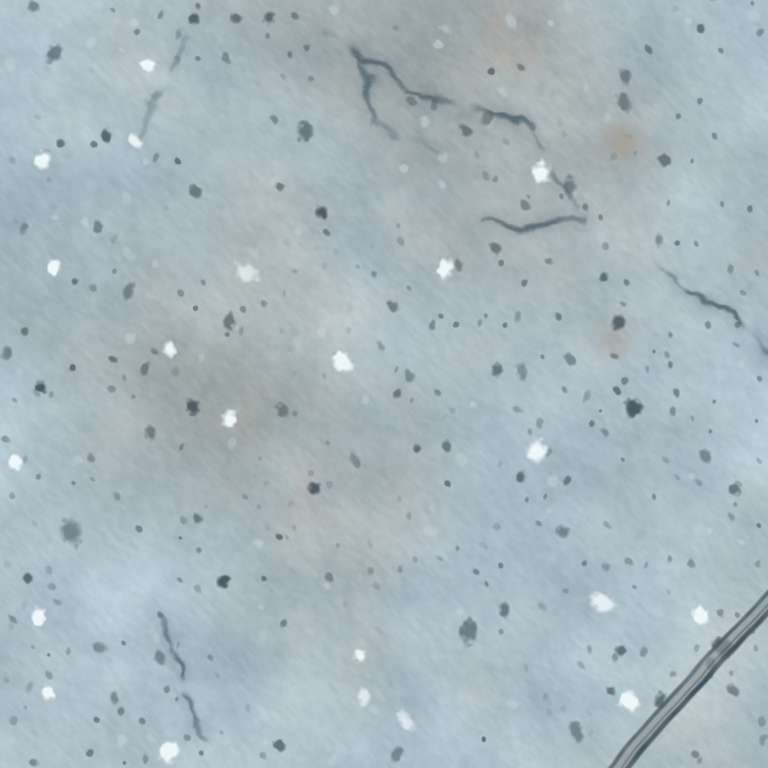
This texture is drawn by a WebGL 1 fragment shader. Its source:

```glsl
precision highp float;
// Weathered blue-grey stone with dark pits, white chips, cracks and a scored groove.
uniform vec2 u_resolution;

vec3 hash3(vec2 p) {
  vec3 q = fract(p.xyx * vec3(0.1031, 0.1030, 0.0973));
  q += dot(q, q.yzx + 33.33);
  return fract((q.xxy + q.yzz) * q.zyx);
}

float noise(vec2 p) {
  vec2 i = floor(p), f = fract(p);
  f = f * f * (3.0 - 2.0 * f);
  return mix(mix(hash3(i).x, hash3(i + vec2(1, 0)).x, f.x),
             mix(hash3(i + vec2(0, 1)).x, hash3(i + vec2(1, 1)).x, f.x), f.y);
}

float fbm(vec2 p) {
  float sum = 0.0, amp = 0.5;
  for (int i = 0; i < 5; i++) {
    sum += amp * noise(p);
    p = mat2(1.6, 1.2, -1.2, 1.6) * p + 7.3;
    amp *= 0.5;
  }
  return sum;
}

// Coverage of scattered, soft-edged grains; radius is in canvas units.
float grains(vec2 p, float cells, float share, float radius, float seed) {
  vec2 q = p * cells, base = floor(q);
  float cover = 0.0;
  for (int y = -1; y <= 1; y++) {
    for (int x = -1; x <= 1; x++) {
      vec2 cell = base + vec2(x, y);
      vec3 place = hash3(cell + seed), form = hash3(cell + seed + 51.7);
      vec2 d = (q - cell - 0.15 - 0.7 * place.xy) / cells;
      float angle = 0.35 + 1.6 * (form.x - 0.5);
      float c = cos(angle), s = sin(angle);
      d = mat2(c, -s, s, c) * d * vec2(1.15, 0.65 + 0.4 * form.y);
      float size = radius * (0.6 + 0.6 * form.z);
      float dist = length(d) + size * 0.6 * (noise(p * 170.0 + seed) - 0.5);
      float grain = 1.0 - smoothstep(size * 0.45, size * 1.25, dist);
      cover = max(cover, grain * step(place.z, share) * (0.5 + 0.5 * form.y));
    }
  }
  return cover;
}

float blob(vec2 p, vec2 centre, float radius) {
  vec2 d = (p - centre) / radius;
  return exp(-dot(d, d));
}

// Thin dark core with a faint stain around it, tapered at both ends.
float crack(vec2 p, vec2 a, vec2 b, float strength) {
  vec2 ab = b - a;
  float t = clamp(dot(p - a, ab) / dot(ab, ab), 0.0, 1.0);
  float d = length(p - a - ab * t);
  float core = 1.0 - smoothstep(0.0005, 0.0065, d);
  return strength * (core + 0.3 * exp(-d * d * 5000.0)) * (0.6 + 1.6 * t * (1.0 - t));
}

void main() {
  vec2 p = gl_FragCoord.xy / u_resolution;

  // Cloudy ground: cool stone with beige stains
  float cloud = fbm(p * 4.0 + 3.1);
  float mottle = fbm(p * 13.0 + 21.0);
  float warm = 0.75 * blob(p, vec2(0.78, 0.68), 0.23) + 0.7 * blob(p, vec2(0.27, 0.5), 0.17)
             + 0.4 * blob(p, vec2(0.42, 0.23), 0.16) + 0.4 * blob(p, vec2(0.55, 0.9), 0.22);
  warm = clamp(warm + 1.5 * (cloud - 0.48) + 0.7 * (mottle - 0.48) + 0.1, 0.0, 1.0);
  vec3 color = mix(vec3(0.665, 0.745, 0.78), vec3(0.645, 0.68, 0.685), warm);
  color += vec3(0.035, 0.0, -0.02) * smoothstep(0.52, 0.72, fbm(p * 6.0 + 40.0)) * warm;

  // Broad shade and fine streaks running down to the right
  float shade = 0.16 * (fbm(p * 7.0 + 60.0) - 0.48) + 0.13 * (mottle - 0.48);
  shade -= 0.045 * blob(p, vec2(0.2, 0.5), 0.22) + 0.03 * blob(p, vec2(0.65, 0.78), 0.2);
  vec2 streak = vec2(p.x - p.y, p.x + p.y);
  shade += 0.032 * (noise(streak * vec2(45.0, 110.0)) - 0.5);
  shade += 0.025 * (noise(streak * vec2(100.0, 190.0) + 9.0) - 0.5);
  color += shade + 0.012;

  // Rust spots
  float rust = blob(p, vec2(0.81, 0.81), 0.028) + 0.8 * blob(p, vec2(0.8, 0.56), 0.025);
  color = mix(color, vec3(0.62, 0.56, 0.5), 0.55 * rust * (0.4 + mottle));

  // Cracks, jagged by warping and broken up along their length
  vec2 w = p + 0.035 * (vec2(fbm(p * 22.0), fbm(p * 22.0 + 80.0)) - 0.48);
  float cracks = crack(w, vec2(0.43, 0.96), vec2(0.53, 0.875), 0.8);
  cracks = max(cracks, crack(w, vec2(0.53, 0.875), vec2(0.69, 0.835), 1.0));
  cracks = max(cracks, crack(w, vec2(0.465, 0.935), vec2(0.49, 0.845), 0.75));
  cracks = max(cracks, crack(w, vec2(0.49, 0.845), vec2(0.58, 0.795), 0.6));
  cracks = max(cracks, crack(w, vec2(0.69, 0.83), vec2(0.75, 0.73), 0.45));
  cracks = max(cracks, crack(w, vec2(0.63, 0.705), vec2(0.76, 0.715), 0.8));
  cracks = max(cracks, crack(w, vec2(0.86, 0.645), vec2(1.01, 0.54), 0.8));
  cracks = max(cracks, crack(w, vec2(0.21, 0.19), vec2(0.265, 0.04), 0.75));
  cracks = max(cracks, crack(w, vec2(0.24, 0.95), vec2(0.19, 0.83), 0.4));
  cracks *= smoothstep(0.15, 0.6, noise(p * 38.0 + 5.0));
  color = mix(color, vec3(0.31, 0.38, 0.42), min(0.8 * cracks, 1.0));

  // Dark pits and pale chips, from coarse to fine
  float crowd = smoothstep(0.3, 0.6, fbm(p * 5.0 + 90.0));
  float pits = 0.95 * grains(p, 9.0, 0.24, 0.0125, 11.0);
  pits = max(pits, 0.75 * grains(p, 18.0, 0.24, 0.0075, 23.0));
  pits = max(pits, 0.6 * crowd * grains(p, 36.0, 0.3, 0.005, 37.0));
  color = mix(color, vec3(0.27, 0.32, 0.35), pits);
  color = mix(color, vec3(0.77, 0.83, 0.85), 0.6 * grains(p, 22.0, 0.15, 0.007, 71.0));
  color = mix(color, vec3(0.93, 0.97, 0.98), min(1.3 * grains(p, 8.0, 0.28, 0.0125, 133.0), 1.0));

  // Scored groove: two dark edges around a worn beige bed
  vec2 g = p - vec2(0.805, 0.0);
  float along = dot(g, vec2(0.67, 0.74));
  float across = dot(g, vec2(0.74, -0.67)) + 0.15 * along * (0.28 - along);
  across += 0.003 * (noise(p * 35.0) - 0.5);
  color = mix(color, vec3(0.57, 0.6, 0.61), 0.7 * (1.0 - smoothstep(0.007, 0.014, abs(across))));
  float edges = 0.7 * (1.0 - smoothstep(0.0005, 0.0045, abs(across + 0.009)));
  edges = max(edges, 0.95 * (1.0 - smoothstep(0.001, 0.0055, abs(across - 0.009))));
  edges = max(edges, 0.45 * (1.0 - smoothstep(0.0, 0.003, abs(across - 0.002))));
  color = mix(color, vec3(0.25, 0.32, 0.36), edges * (0.75 + 0.4 * noise(p * 50.0)));

  gl_FragColor = vec4(clamp(color, 0.0, 1.0), 1.0);
}
```
